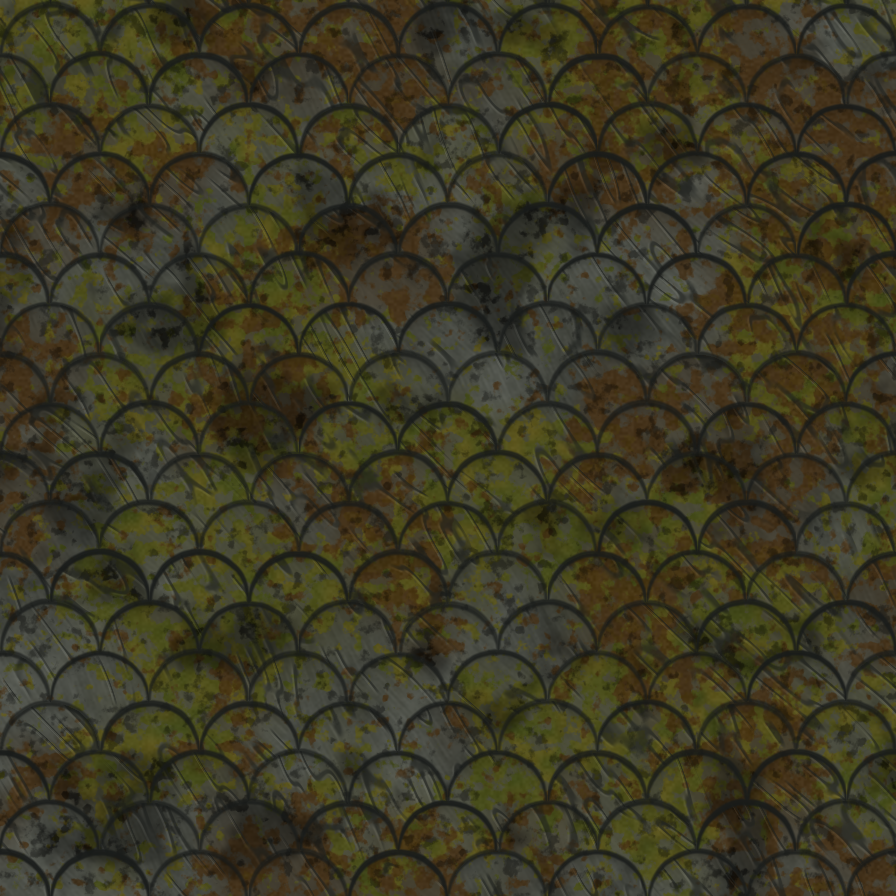
Reproduce this pattern procedurally as a Shadertoy shader.

```glsl
// Weathered slate scales: nine round-topped tiles across, eighteen half-offset rows.
// Rows are layered back to front with a circle distance; each tile has its own tone
// and scratches, while noise spreads moss, rust and soil over the whole roof.

float hash(vec2 p) {
    return fract(sin(dot(p, vec2(127.1, 311.7))) * 43758.5453);
}

float noise(vec2 p) {
    vec2 i = floor(p), f = fract(p);
    f = f * f * (3.0 - 2.0 * f);
    return mix(mix(hash(i), hash(i + vec2(1, 0)), f.x),
               mix(hash(i + vec2(0, 1)), hash(i + vec2(1, 1)), f.x), f.y);
}

float fbm(vec2 p) {
    float sum = 0.0, amp = 0.53;
    for (int i = 0; i < 4; i++) {
        sum += amp * noise(p);
        p = mat2(1.6, 1.2, -1.2, 1.6) * p + 7.3;
        amp *= 0.5;
    }
    return sum;
}

// Thin dark lines along the zero crossings of stretched noise
float scratches(vec2 p, float density) {
    float n = noise(vec2(p.x * 1.8, p.y * 9.0));
    float broken = smoothstep(0.4, 0.65, noise(p * vec2(2.5, 5.0) + 31.0) + density);
    return smoothstep(0.09, 0.02, abs(n - 0.5)) * broken;
}

void mainImage(out vec4 fragColor, in vec2 fragCoord) {
    vec2 p = fragCoord / iResolution.xy * 9.0;
    float pixel = 9.0 / iResolution.y;
    float wobble = (fbm(p * 5.0) - 0.5) * 0.022;

    // Layer three rows, from the one behind to the one in front
    float firstRow = ceil((p.y - 0.453) * 2.0);
    float outline = 0.0, shade = 0.0;
    vec2 id = vec2(0.0), local = vec2(0.0);
    for (int k = 1; k >= -1; k--) {
        float row = firstRow + float(k);
        float offset = 0.5 * mod(row, 2.0);
        vec2 cell = vec2(floor(p.x - offset + 0.5) + offset, row);
        vec2 jitter = vec2(hash(cell + 3.1), hash(cell + 8.7)) - 0.5;
        vec2 q = p - vec2(cell.x, row * 0.5 - 0.047) - jitter * vec2(0.02, 0.03);
        float d = length(vec2(q.x, max(q.y, 0.0))) - 0.492 + wobble;
        float inside = smoothstep(pixel, -pixel, d);
        if (k == 1 || d < 0.0) {
            id = cell;
            local = q;
        }
        float crown = smoothstep(0.0, 0.5, q.y);
        float strength = mix(0.7, 1.0, hash(cell + 5.5));
        float halfWidth = mix(0.009, 0.022, crown) * mix(0.75, 1.15, hash(cell + 1.9));
        float stroke = smoothstep(halfWidth + 0.012 + pixel, halfWidth - 0.008, abs(d));
        outline = max(outline * (1.0 - inside), stroke * strength);
        shade = mix(shade, exp(min(d, 0.0) * 14.0) * crown, inside);
    }
    float tone = hash(id + 2.3);

    // Slate with diagonal grain, turned a little on each tile
    float angle = -0.95 + 0.6 * (hash(id + 6.1) - 0.5);
    vec2 axis = vec2(cos(angle), sin(angle));
    vec2 grainPos = vec2(dot(local, axis), dot(local, vec2(-axis.y, axis.x))) + id * 5.7;
    float grain = noise(grainPos * vec2(6.0, 38.0)) - 0.5;
    float fine = noise(p * 34.0) - 0.5;
    float cloud = fbm(p * 2.2 + 17.0);
    vec3 color = vec3(0.305, 0.318, 0.312) * (0.86 + 0.16 * tone + 0.5 * (cloud - 0.45));
    color += 0.055 * grain + 0.03 * fine;

    // Broad washes with small speckles of moss and rust
    float mossArea = smoothstep(0.38, 0.68, fbm(p * 0.75 + 4.0) + 0.2 * (tone - 0.5));
    float rustArea = smoothstep(0.4, 0.68, fbm(p * 0.8 + 41.0) + 0.2 * (hash(id + 9.4) - 0.5));
    float mossSpots = smoothstep(0.5, 0.66, fbm(p * 10.0) + 0.24 * (mossArea - 0.4));
    float rustSpots = smoothstep(0.52, 0.68, fbm(p * 8.0 + 63.0) + 0.26 * (rustArea - 0.4));
    color = mix(color, vec3(0.29, 0.29, 0.17), 0.2 + 0.4 * mossArea);
    color = mix(color, vec3(0.25, 0.20, 0.13), 0.5 * rustArea);
    vec3 mossColor = mix(vec3(0.25, 0.29, 0.07), vec3(0.39, 0.35, 0.09), noise(p * 6.0 + 12.0));
    color = mix(color, mossColor + 0.05 * fine, mossSpots * 0.8);
    color = mix(color, vec3(0.27, 0.18, 0.07) + 0.06 * fine, rustSpots * 0.75);

    // Soil stains and dark pits
    float soil = smoothstep(0.52, 0.75, fbm(p * 1.6 + 83.0));
    float pits = smoothstep(0.56, 0.75, fbm(p * 9.0 + 29.0));
    color *= 1.0 - 0.35 * soil - 0.35 * pits;

    // Scratches with pale lips, then the shaded crown and outline
    float density = 0.35 * (hash(id + 7.7) - 0.6) + 0.12 * smoothstep(-0.2, 0.45, local.y);
    float scratch = scratches(grainPos, density);
    float lip = scratches(grainPos + vec2(0.0, 0.022), density);
    color += 0.05 * lip * (1.0 - scratch);
    color = mix(color, vec3(0.12, 0.13, 0.12), scratch * 0.6);
    color *= 1.0 - 0.3 * shade;
    color = mix(color, vec3(0.095, 0.105, 0.10), outline * 0.92);

    fragColor = vec4(clamp(color, 0.0, 1.0), 1.0);
}
```
